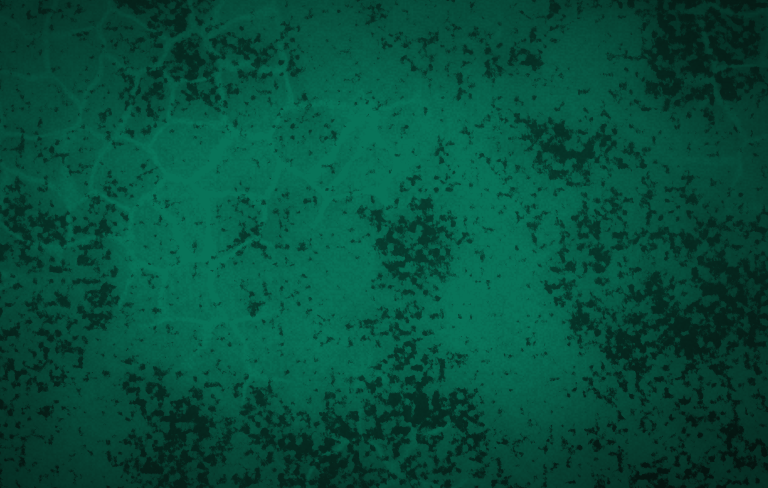
Give the GLSL for this texture, as a WebGL 1 fragment shader.

```glsl
precision highp float;
uniform vec2 u_resolution;

#define BLOTCH_SCALE 5.5
#define SPECK_SCALE 85.0
#define GRAIN_SCALE 290.0
#define VEIN_SCALE 8.5
#define VEIN_WIDTH 0.15
#define INK_STRENGTH 0.44
#define GRAIN_STRENGTH 0.12
#define VIGNETTE 0.66
#define LIGHT_GREEN vec3(0.030, 0.435, 0.335)
#define DEEP_GREEN vec3(0.015, 0.035, 0.028)

float hash(vec2 p) {
  return fract(sin(dot(p, vec2(127.1, 311.7))) * 43758.5453);
}

float noise(vec2 p) {
  vec2 cell = floor(p);
  vec2 f = fract(p);
  f = f * f * (3.0 - 2.0 * f);
  float low = mix(hash(cell), hash(cell + vec2(1.0, 0.0)), f.x);
  float high = mix(hash(cell + vec2(0.0, 1.0)), hash(cell + vec2(1.0, 1.0)), f.x);
  return mix(low, high, f.y);
}

float fbm(vec2 p) {
  float sum = 0.0;
  float amplitude = 0.533;
  for (int i = 0; i < 4; i++) {
    sum += amplitude * noise(p);
    p = mat2(1.6, 1.2, -1.2, 1.6) * p + 17.3;
    amplitude *= 0.5;
  }
  return sum;
}

// Gap between the two nearest cell points: zero along the cracks
float crackDistance(vec2 p) {
  vec2 cell = floor(p);
  float nearest = 8.0;
  float second = 8.0;
  for (int y = -1; y <= 1; y++) {
    for (int x = -1; x <= 1; x++) {
      vec2 id = cell + vec2(float(x), float(y));
      vec2 site = id + vec2(hash(id), hash(id + 41.7));
      float d = distance(p, site);
      second = min(second, max(nearest, d));
      nearest = min(nearest, d);
    }
  }
  return second - nearest;
}

void main() {
  vec2 uv = gl_FragCoord.xy / u_resolution;
  vec2 p = gl_FragCoord.xy / u_resolution.y;
  vec2 warp = vec2(fbm(p * 7.0 + 3.1), fbm(p * 7.0 + 29.4)) - 0.5;

  // Stains gather low down, most of all toward the two corners
  float corners = 0.25 + 0.75 * smoothstep(0.45, 0.85, uv.x)
                + 0.5 * smoothstep(0.3, 0.0, uv.x);
  float lowStain = smoothstep(0.5, 0.0, uv.y) * corners;
  float topStain = smoothstep(0.55, 1.0, uv.y);
  float middle = 1.0 - smoothstep(0.1, 0.4, length(uv - vec2(0.47, 0.5)));
  float blotch = fbm(p * BLOTCH_SCALE + warp * 0.5 + 8.2);
  float coverage = smoothstep(0.32, 0.85,
    blotch + 0.14 * lowStain + 0.05 * topStain - 0.07 * middle);

  // Pale veins that show only in patches
  float veinPatch = smoothstep(0.47, 0.62, fbm(p * 2.6 + 51.0));
  float crack = crackDistance(p * VEIN_SCALE + warp * 0.8);
  float vein = veinPatch * (1.0 - smoothstep(0.02, VEIN_WIDTH, crack));
  coverage *= 1.0 - 0.55 * vein;

  // Tiny dark specks, denser where the stain is stronger
  float speck = fbm(p * SPECK_SCALE);
  float ink = smoothstep(-0.10, 0.12, 0.24 + 0.34 * coverage - speck);
  ink *= INK_STRENGTH + 0.25 * lowStain;

  // Soft mottling and fine grain
  float mottle = 1.0 + 0.2 * (fbm(p * 3.3 + 77.0) - 0.5) - 0.20 * coverage;
  float grain = 1.0 + GRAIN_STRENGTH * (noise(p * GRAIN_SCALE) - 0.5)
              + 0.12 * (speck - 0.5);

  // Darkened border around a bright middle
  float edge = length((uv - vec2(0.47, 0.52)) * vec2(1.0, 0.95));
  float vignette = 1.03 - VIGNETTE * smoothstep(0.16, 0.75, edge);

  float tone = vignette * mottle * grain * (1.0 - ink) * (1.0 + 0.10 * vein);
  gl_FragColor = vec4(mix(DEEP_GREEN, LIGHT_GREEN, clamp(tone, 0.0, 1.05)), 1.0);
}
```
